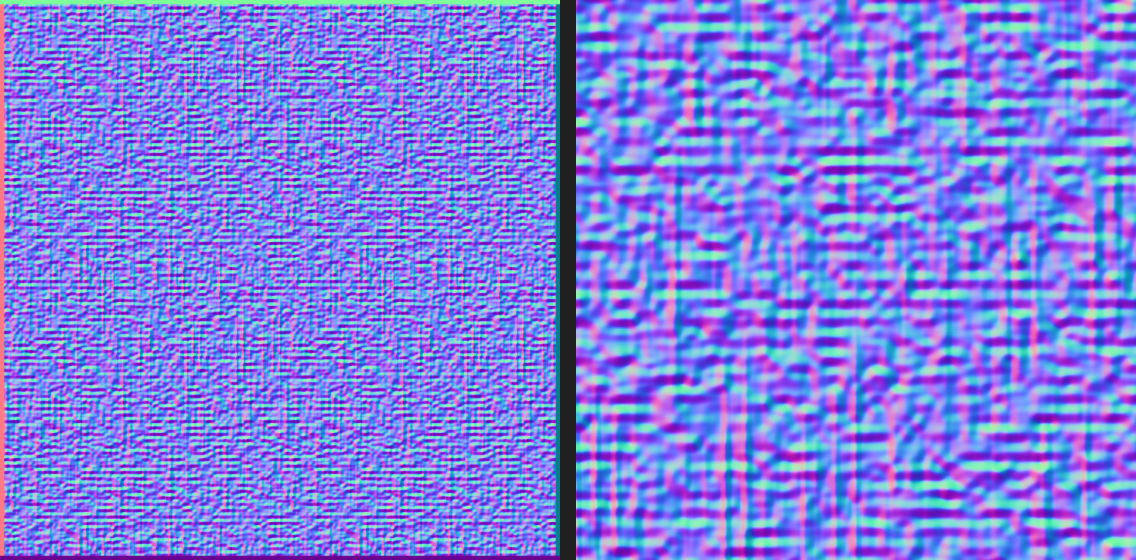
Left: the whole. Right: its middle third, enlarged.
Reproduce this texture map procedurally as a WebGL 1 fragment shader.

```glsl
precision highp float;

uniform vec2 u_resolution;

const float REPEATS = 2.0;
const float RIM_WIDTH = 0.0075;
const float SAMPLE_STEP = 0.0028;   // in units of one tile
const float RELIEF = 0.0185;
const float TAU = 6.2831853;

float hash(vec2 cell, float seed) {
    vec3 q = fract(vec3(cell.xyx) * vec3(0.1031, 0.1030, 0.0973) + seed * 0.137);
    q += dot(q, q.yzx + 33.33);
    return fract((q.x + q.y) * q.z);
}

// Value noise that wraps once per tile; cells gives the lattice size
float tileNoise(vec2 p, vec2 cells, float seed) {
    vec2 q = p * cells;
    vec2 cell = floor(q);
    vec2 f = fract(q);
    f = f * f * (3.0 - 2.0 * f);
    vec2 lo = mod(cell, cells);
    vec2 hi = mod(cell + 1.0, cells);
    float bottom = mix(hash(lo, seed), hash(vec2(hi.x, lo.y), seed), f.x);
    float top = mix(hash(vec2(lo.x, hi.y), seed), hash(hi, seed), f.x);
    return mix(bottom, top, f.y);
}

// Broken horizontal yarns, a few long vertical yarns and fine grain
float weaveHeight(vec2 p) {
    float patches = tileNoise(p, vec2(9.0, 8.0), 1.0);
    float weft = tileNoise(p, vec2(36.0, 88.0), 2.0);
    float warp = tileNoise(p, vec2(88.0, 26.0), 3.0);
    float longWarp = smoothstep(0.5, 1.0, tileNoise(p, vec2(84.0, 4.0), 4.0));
    float grain = tileNoise(p, vec2(82.0, 82.0), 5.0);
    float ribs = 0.11 * cos(TAU * 44.0 * p.y) + 0.04 * cos(TAU * 46.0 * p.x);
    return weft * mix(1.1, 0.75, patches)
         + warp * mix(0.25, 0.6, patches)
         + longWarp * 0.35 + grain * 0.55 + ribs;
}

// Slopes packed as a normal with red along +x and green along -y
vec3 weaveNormal(vec2 p, float stepSize, float relief) {
    vec2 dx = vec2(stepSize, 0.0);
    vec2 dy = vec2(0.0, stepSize);
    vec2 slope = vec2(weaveHeight(p + dx) - weaveHeight(p - dx),
                      weaveHeight(p - dy) - weaveHeight(p + dy));
    return normalize(vec3(slope * relief / (2.0 * stepSize), 1.0));
}

// Coverage of a strip lying within width of a canvas side
float rim(float distanceToSide, float width, float blur) {
    return 1.0 - smoothstep(width - blur, width + blur, distanceToSide);
}

void main() {
    vec2 uv = gl_FragCoord.xy / u_resolution;
    float blur = 1.0 / min(u_resolution.x, u_resolution.y);

    vec3 color = weaveNormal(uv * REPEATS, SAMPLE_STEP, RELIEF) * 0.5 + 0.5;

    // Steep slopes along the outer rim
    color = mix(color, vec3(1.0, 0.48, 0.52), rim(uv.x, RIM_WIDTH, blur));
    color = mix(color, vec3(0.02, 0.49, 0.56), rim(1.0 - uv.x, RIM_WIDTH, blur));
    color = mix(color, vec3(0.42, 0.01, 0.57), rim(uv.y, RIM_WIDTH, blur));
    color = mix(color, vec3(0.49, 1.0, 0.60), rim(1.0 - uv.y, RIM_WIDTH, blur));

    gl_FragColor = vec4(color, 1.0);
}
```
